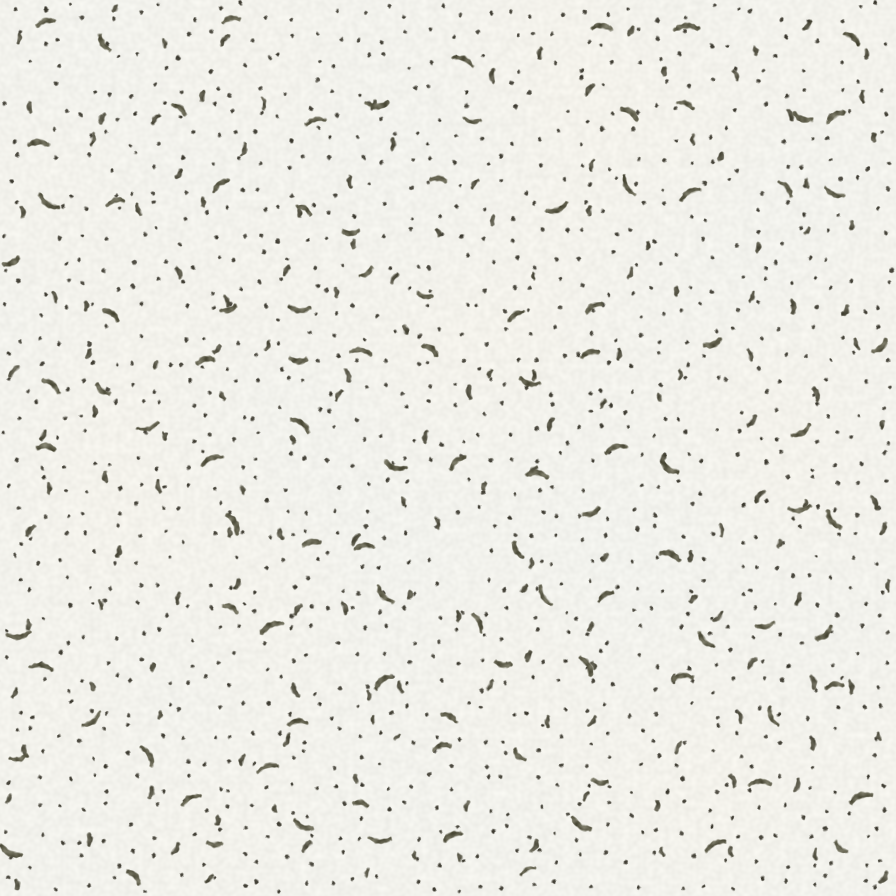
This texture is drawn by a WebGL 2 fragment shader. Its source:

```glsl
#version 300 es
precision highp float;

uniform vec2 u_resolution;
out vec4 fragColor;

vec2 hash2(vec2 p) {
  vec3 q = fract(p.xyx * vec3(0.1031, 0.1030, 0.0973));
  q += dot(q, q.yzx + 33.33);
  return fract((q.xx + q.yz) * q.zy);
}

float gradientAt(vec2 corner, vec2 offset) {
  float angle = 6.2832 * hash2(corner).x;
  return dot(vec2(cos(angle), sin(angle)), offset);
}

float gradientNoise(vec2 p) {
  vec2 i = floor(p), f = fract(p);
  vec2 w = f * f * f * (f * (f * 6.0 - 15.0) + 10.0);
  vec2 e = vec2(1.0, 0.0);
  float low = mix(gradientAt(i, f), gradientAt(i + e, f - e), w.x);
  float high = mix(gradientAt(i + e.yx, f - e.yx), gradientAt(i + 1.0, f - 1.0), w.x);
  return mix(low, high, w.y);
}

// Distance to the nearest bent, tapered stroke scattered on a jittered grid
float strokeDistance(vec2 uv, float cells, float fill, vec2 angles,
                     vec2 halfLengths, float radius, float bend, float seed) {
  vec2 cell = floor(uv * cells);
  float nearest = 1.0;
  for (int j = -1; j <= 1; j++) {
    for (int i = -1; i <= 1; i++) {
      vec2 id = cell + vec2(i, j) + seed;
      vec2 place = hash2(id);
      vec2 shape = hash2(id + 71.3);
      if (shape.x > fill) continue;
      vec2 center = (id - seed + 0.5 + 0.76 * (place - 0.5)) / cells;
      float angle = mix(angles.x, angles.y, shape.y);
      float halfLength = mix(halfLengths.x, halfLengths.y, shape.x / fill);
      float c = cos(angle), s = sin(angle);
      vec2 p = mat2(c, -s, s, c) * (uv - center);
      float t = clamp(p.x / halfLength, -1.0, 1.0);
      float curl = bend * (fract(place.x * 17.0) < 0.6 ? 1.0 : -1.0);
      p.y -= curl * halfLength * (t * t - 0.4);
      float thickness = radius * (0.85 + 0.2 * t * (place.y - 0.5) - 0.25 * t * t
                                  + 0.3 * fract(place.y * 23.0));
      nearest = min(nearest, length(p - vec2(t * halfLength, 0.0)) - thickness);
    }
  }
  return nearest;
}

float coverage(float d) {
  float soft = max(0.0013, 0.7 / u_resolution.y);
  return 1.0 - smoothstep(-soft, soft, d);
}

void main() {
  vec2 uv = gl_FragCoord.xy / u_resolution.y;

  // Paper with fine tooth and faint warm drift
  float tooth = gradientNoise(uv * 170.0) * 0.028 + gradientNoise(uv * 75.0 + 40.0) * 0.02;
  float warmth = gradientNoise(uv * 4.0 + 9.0);
  vec3 color = vec3(0.951, 0.949, 0.926) + tooth + warmth * vec3(0.008, 0.0, -0.008);

  // Ragged edges and uneven pigment
  vec2 ragged = uv + 0.0016 * vec2(gradientNoise(uv * 190.0 + 13.0), gradientNoise(uv * 190.0 + 57.0));
  float pigment = gradientNoise(uv * 150.0 + 90.0);
  vec3 olive = vec3(0.37, 0.365, 0.29) + 0.22 * pigment;
  vec3 dark = vec3(0.25, 0.24, 0.20) + 0.12 * pigment;

  // Round specks, short dashes, long curved strokes
  float specks = strokeDistance(ragged, 36.0, 0.9, vec2(0.9, 2.2), vec2(0.0002, 0.0009), 0.0022, 0.0, 3.0);
  float dashes = strokeDistance(ragged, 14.0, 0.8, vec2(0.8, 2.0), vec2(0.003, 0.0065), 0.0025, 0.25, 131.0);
  float curves = strokeDistance(ragged, 11.0, 0.82, vec2(-1.15, 0.75), vec2(0.0075, 0.0125), 0.0029, 0.32, 277.0);

  color = mix(color, dark, coverage(specks) * 0.95);
  color = mix(color, mix(dark, olive, 0.6), coverage(dashes) * 0.95);
  color = mix(color, olive, coverage(curves) * 0.97);

  fragColor = vec4(color, 1.0);
}
```
